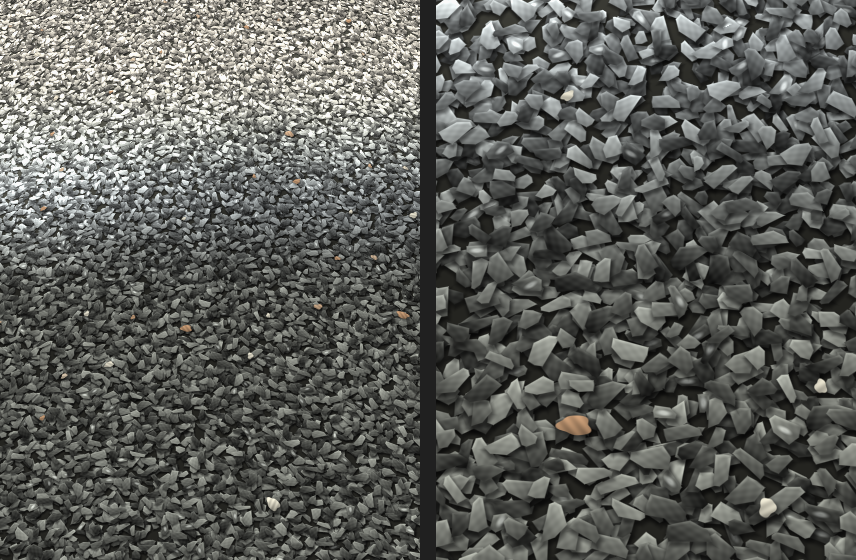
Left: the whole. Right: its middle third, enlarged.
Give the GLSL for this texture, as a Shadertoy shader.

```glsl
// Ground of dark rubber chips seen at a slant, with a glossy sheen far away.
// Layers of angular chips are painted over each other on a perspective plane,
// each with its own tone, shadow and glint; a few pale pebbles lie on top.

#define CHIPS 38.0         // chips per canvas height at the near edge
#define PERSPECTIVE 0.6    // shrinking of the chips towards the top
#define FLATTEN 1.2        // foreshortening of the ground
#define LAYERS 4
#define NEAR_LIGHT 0.37
#define FAR_LIGHT 0.75
#define SHADOW 0.5
#define PEBBLE_GRID 6.0    // pebble spacing in chips
#define PEBBLE_SHARE 0.45
#define GAP_COLOR vec3(0.12, 0.12, 0.105)
#define CREAM vec3(0.90, 0.88, 0.80)
#define TAN vec3(0.76, 0.59, 0.44)

vec3 hash3(vec2 cell) {
    vec3 h = fract(cell.xyx * vec3(0.1031, 0.1030, 0.0973));
    h += dot(h, h.yxz + 33.33);
    return fract((h.xxy + h.yzz) * h.zyx);
}

vec2 turn(vec2 p, float angle) {
    float c = cos(angle), s = sin(angle);
    return vec2(c * p.x + s * p.y, c * p.y - s * p.x);
}

// Tapered sliver with one oblique broken corner
float chipDistance(vec2 q, vec2 halfSize, float skew) {
    float taper = halfSize.y * (1.0 + 0.8 * skew * q.x);
    float body = max(abs(q.x + 0.4 * skew * q.y) - halfSize.x, abs(q.y) - taper);
    float cut = dot(q, vec2(0.65, 0.76)) - 0.62 * halfSize.x;
    float cutBack = dot(q, vec2(-0.8, 0.6 * skew)) - 0.8 * halfSize.x;
    return max(body, max(cut, cutBack));
}

// How strongly the distant lamp is mirrored by the ground
float sheen(vec2 uv) {
    float wave = 0.02 * sin(uv.x * 7.0 + 1.0) + 0.012 * sin(uv.x * 17.0);
    float glow = smoothstep(0.50, 0.83, uv.y - 0.10 * (uv.x - 0.35) + wave);
    vec2 patchOffset = (uv - vec2(0.03, 0.69)) / vec2(0.32, 0.09);
    glow += 0.38 * exp(-dot(patchOffset, patchOffset));
    return glow * (1.0 - 0.2 * smoothstep(0.90, 1.02, uv.y));
}

vec3 paintChips(vec3 color, vec2 p, float blur, float glow, vec3 tint) {
    float light = mix(NEAR_LIGHT, FAR_LIGHT, glow);
    for (int layer = 0; layer < LAYERS; layer++) {
        vec2 shifted = p + float(layer) * vec2(17.37, 29.71);
        vec2 base = floor(shifted);
        for (int k = 0; k < 9; k++) {
            vec2 cell = base + vec2(k % 3 - 1, k / 3 - 1);
            vec3 place = hash3(cell + 7.0 * float(layer));
            vec3 look = hash3(cell + vec2(91.0, 53.0 + float(layer)));
            vec3 form = hash3(cell + vec2(37.0 + float(layer), 171.0));
            vec2 offset = shifted - cell - place.xy;
            vec2 q = turn(offset, 6.283 * place.z);
            vec2 halfSize = vec2(mix(0.28, 0.62, form.x), mix(0.15, 0.36, form.y));
            float skew = 2.0 * form.z - 1.0;
            float d = chipDistance(q, halfSize, skew);

            // Contact shadow falls below the chip
            vec2 below = turn(offset + vec2(-0.04, 0.12), 6.283 * place.z);
            float shade = smoothstep(0.16, -0.06, chipDistance(below, halfSize, skew));
            color *= 1.0 - SHADOW * (1.0 - 0.25 * glow) * shade;

            // Tilted face, lit upper rim and slight roughness
            float face = dot(offset, vec2(skew, 0.9)) * 0.55;
            float rim = smoothstep(-0.13, -0.01, d) * smoothstep(-0.05, 0.3, offset.y);
            float rough = sin(q.x * 13.0 + 6.0 * look.z) * sin(q.y * 19.0 + q.x * 5.0);
            float tone = 0.44 + 1.05 * look.x + face + 0.3 * rim + 0.08 * rough;
            vec3 chip = tint * light * tone;

            // Small wet highlight on some faces
            vec2 spot = (q - 0.4 * halfSize * (form.zx - 0.5)) / vec2(0.24, 0.11);
            float shiny = step(1.0 - mix(0.05, 0.28, clamp(glow, 0.0, 1.0)), look.y);
            float glint = shiny * smoothstep(1.3, 0.3, length(spot));
            chip += glint * mix(0.30, 0.48, glow) * vec3(0.98, 1.0, 0.99);

            color = mix(color, chip, smoothstep(0.5 * blur, -0.5 * blur, d));
        }
    }
    return color;
}

vec3 paintPebbles(vec3 color, vec2 p, float blur, float glow) {
    vec2 cell = floor(p / PEBBLE_GRID);
    vec3 place = hash3(cell + 211.0);
    vec3 look = hash3(cell + 347.0);
    vec2 offset = p - PEBBLE_GRID * (cell + 0.2 + 0.6 * place.xy);
    vec2 q = turn(offset, 6.283 * look.x) * vec2(0.8, 1.15);
    float angle = atan(q.y, q.x);
    float radius = mix(0.20, 0.48, look.y * look.y);
    radius *= 1.0 + 0.12 * sin(3.0 * angle + 9.0 * look.z) + 0.06 * sin(5.0 * angle);
    float d = length(q) - radius;
    float present = step(place.z, PEBBLE_SHARE);
    color *= 1.0 - 0.5 * present * smoothstep(0.2, -0.1, d + 0.3 * offset.y);
    vec3 stone = mix(TAN, CREAM, smoothstep(0.15, 0.75, look.z));
    stone *= 0.84 + 0.45 * offset.y + 0.08 * sin(q.x * 17.0 + q.y * 11.0) + 0.12 * glow;
    return mix(color, stone, present * smoothstep(0.5 * blur, -0.5 * blur, d));
}

void mainImage(out vec4 fragColor, in vec2 fragCoord) {
    vec2 uv = fragCoord / iResolution.xy;
    float aspect = iResolution.x / iResolution.y;

    // Slanted ground plane, measured in chips
    float nearness = 1.0 - PERSPECTIVE * uv.y;
    vec2 ground = vec2((uv.x - 0.5) * aspect / nearness,
                       -FLATTEN * log(nearness) / PERSPECTIVE);
    vec2 p = ground * CHIPS + 100.0;
    float blur = 1.3 * CHIPS / (iResolution.y * nearness) + 0.02;

    // Cool band where the sheen begins, warm light beyond it
    float glow = sheen(uv);
    vec3 tint = mix(vec3(0.99, 1.01, 0.95), vec3(1.03, 1.0, 0.93), smoothstep(0.7, 0.9, uv.y));
    float coolBand = exp(-pow((uv.y - 0.64) / 0.11, 2.0));
    tint = mix(tint, vec3(0.96, 1.0, 1.02), 0.8 * coolBand);

    vec3 color = GAP_COLOR * (1.0 + 1.3 * glow);
    color = paintChips(color, p, blur, glow, tint);
    color = paintPebbles(color, p, blur, glow);
    color += 0.02 + 0.03 * glow;
    fragColor = vec4(clamp(color, 0.0, 0.98), 1.0);
}
```
